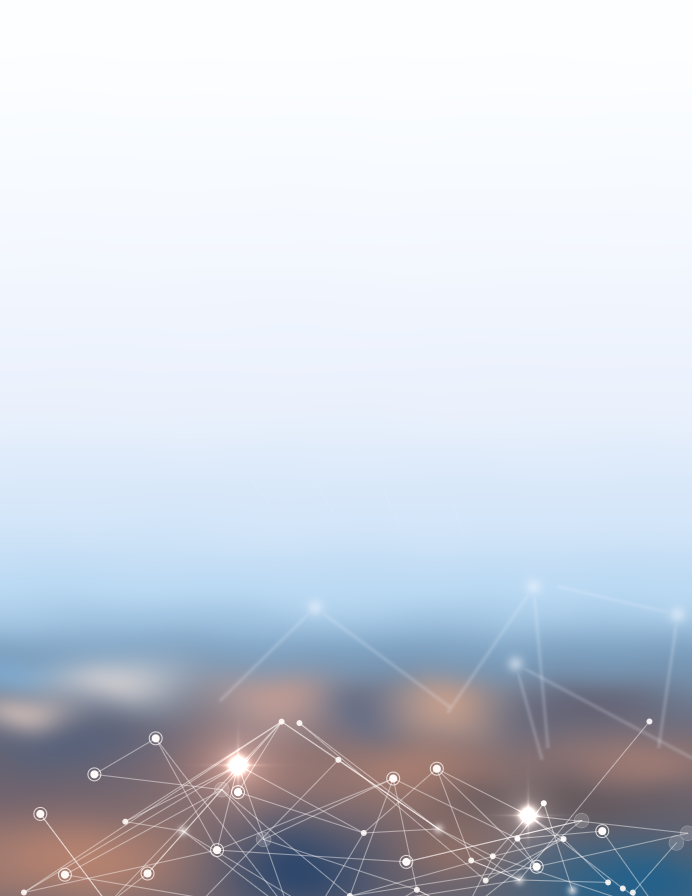
A Shadertoy shader for this background:

```glsl
#define ASPECT 0.773
#define NODE_COUNT 46
#define NODE_TOP 0.20
#define LINE_WIDTH 0.0006
#define LINE_ALPHA 0.46
#define HORIZON 0.265
#define HAZE 0.045
#define WARP 0.012
#define FLARE_LEFT vec2(0.266, 0.146)
#define FLARE_RIGHT vec2(0.590, 0.090)

float hash(float n) {
    n = fract(n * 0.1031 + 0.117);
    n *= n + 33.33;
    return fract(n * (n + n));
}

vec2 gradientAt(vec2 cell) {
    float angle = 6.2832 * hash(cell.x + 57.0 * cell.y);
    return vec2(cos(angle), sin(angle));
}

float gradientNoise(vec2 p) {
    vec2 i = floor(p), f = p - i;
    vec2 u = f * f * f * (f * (f * 6.0 - 15.0) + 10.0);
    vec2 e = vec2(1.0, 0.0);
    float low = mix(dot(gradientAt(i), f), dot(gradientAt(i + e), f - e), u.x);
    float high = mix(dot(gradientAt(i + e.yx), f - e.yx), dot(gradientAt(i + 1.0), f - 1.0), u.x);
    return mix(low, high, u.y);
}

float segmentDistance(vec2 p, vec2 a, vec2 b) {
    vec2 ab = b - a;
    return length(p - a - ab * clamp(dot(p - a, ab) / dot(ab, ab), 0.0, 1.0));
}

// Antialiased coverage of a shape with signed distance d
float cover(float d, float px) { return clamp(0.5 - d / px, 0.0, 1.0); }

float softSpot(float d, float radius) { return exp(-d * d / (radius * radius)); }

void wash(inout vec3 col, vec2 uv, vec2 centre, vec2 radius, vec3 tint) {
    vec2 d = (uv - centre) / radius;
    col = mix(col, tint, 0.92 * exp(-dot(d, d)));
}

vec3 skyColor(float y) {
    vec3 c = mix(vec3(0.50, 0.65, 0.78), vec3(0.73, 0.85, 0.95), smoothstep(0.25, 0.35, y));
    c = mix(c, vec3(0.83, 0.90, 0.975), smoothstep(0.33, 0.43, y));
    c = mix(c, vec3(0.925, 0.948, 0.99), smoothstep(0.40, 0.58, y));
    c = mix(c, vec3(0.965, 0.98, 1.0), smoothstep(0.55, 0.80, y));
    return mix(c, vec3(0.993, 0.997, 1.0), smoothstep(0.75, 1.0, y));
}

// Defocused town, as overlapping washes of colour
vec3 townColor(vec2 uv) {
    vec3 c = mix(vec3(0.42, 0.39, 0.43), vec3(0.46, 0.57, 0.68), smoothstep(0.14, 0.27, uv.y));
    wash(c, uv, vec2(0.05, 0.10), vec2(0.13, 0.04), vec3(0.42, 0.38, 0.43));
    wash(c, uv, vec2(0.12, 0.17), vec2(0.16, 0.035), vec3(0.34, 0.38, 0.48));
    wash(c, uv, vec2(0.00, 0.25), vec2(0.10, 0.02), vec3(0.47, 0.65, 0.80));
    wash(c, uv, vec2(0.03, 0.205), vec2(0.06, 0.02), vec3(0.76, 0.70, 0.69));
    wash(c, uv, vec2(0.17, 0.245), vec2(0.10, 0.030), vec3(0.85, 0.82, 0.82));
    wash(c, uv, vec2(0.12, 0.04), vec2(0.23, 0.055), vec3(0.73, 0.52, 0.44));
    wash(c, uv, vec2(0.35, 0.14), vec2(0.12, 0.055), vec3(0.66, 0.49, 0.46));
    wash(c, uv, vec2(0.40, 0.22), vec2(0.09, 0.04), vec3(0.75, 0.61, 0.58));
    wash(c, uv, vec2(0.60, 0.13), vec2(0.15, 0.055), vec3(0.69, 0.51, 0.45));
    wash(c, uv, vec2(0.53, 0.205), vec2(0.055, 0.035), vec3(0.38, 0.42, 0.52));
    wash(c, uv, vec2(0.65, 0.21), vec2(0.08, 0.035), vec3(0.80, 0.64, 0.56));
    wash(c, uv, vec2(0.85, 0.20), vec2(0.13, 0.035), vec3(0.39, 0.39, 0.46));
    wash(c, uv, vec2(0.92, 0.15), vec2(0.13, 0.03), vec3(0.63, 0.49, 0.46));
    wash(c, uv, vec2(0.78, 0.10), vec2(0.15, 0.035), vec3(0.38, 0.33, 0.34));
    wash(c, uv, vec2(0.65, 0.05), vec2(0.08, 0.035), vec3(0.58, 0.44, 0.40));
    wash(c, uv, vec2(0.43, 0.03), vec2(0.12, 0.055), vec3(0.16, 0.27, 0.42));
    wash(c, uv, vec2(0.92, 0.01), vec2(0.17, 0.05), vec3(0.12, 0.38, 0.55));
    return c;
}

// Nodes spread across the width, denser toward the right
vec2 nodePosition(int i) {
    float n = float(i);
    float x = (n + hash(n + 3.7)) / float(NODE_COUNT);
    return vec2(ASPECT * pow(x, 0.8), NODE_TOP * (pow(hash(n * 5.3 + 11.0), 1.3) * 1.1 - 0.12));
}

float link(vec2 p, vec2 a, vec2 b, float px) {
    return LINE_ALPHA * cover(segmentDistance(p, a, b) - LINE_WIDTH, px);
}

float networkNode(vec2 p, vec2 centre, float kind, float px) {
    float d = length(p - centre);
    if (kind < 0.25) return 0.6 * softSpot(d, 0.0055);
    if (kind < 0.65) return 0.9 * cover(d - 0.0033, px);
    if (kind < 0.90) return max(cover(d - 0.0045, px), 0.75 * cover(abs(d - 0.0072) - 0.0006, px));
    return max(0.16 * cover(d - 0.008, px), 0.3 * cover(abs(d - 0.008) - 0.0006, px));
}

// Blurred peak with two strands falling from it
float softPeak(vec2 p, vec2 top, vec2 left, vec2 right) {
    float strands = softSpot(min(segmentDistance(p, top, left), segmentDistance(p, top, right)), 0.0025);
    return max(0.17 * strands, 0.5 * softSpot(length(p - top), 0.009));
}

float flare(vec2 p, vec2 centre) {
    vec2 d = abs(p - centre);
    float r = length(d);
    float spikes = exp(-min(d.x, d.y) / 0.0015 - r / 0.014);
    return softSpot(r, 0.009) + 0.35 * exp(-r / 0.018) + 0.5 * spikes;
}

void mainImage(out vec4 fragColor, in vec2 fragCoord) {
    vec2 uv = fragCoord / iResolution.xy;
    vec2 p = uv * vec2(ASPECT, 1.0);
    float px = 1.0 / iResolution.y;

    // Sky melting into the town
    float drift = gradientNoise(uv * vec2(6.0, 14.0));
    vec2 warped = uv + WARP * vec2(drift, gradientNoise(uv * vec2(9.0, 12.0) + 20.0));
    vec3 col = skyColor(uv.y + 0.012 * drift);
    col = mix(townColor(warped), col, smoothstep(HORIZON - HAZE, HORIZON + HAZE, warped.y));

    // Faint falling streaks in the sky
    float light = 0.0;
    for (int i = 0; i < 4; i++) {
        float n = float(i);
        vec2 start = vec2(0.277 + 0.076 * n, 0.47 - 0.009 * n);
        light = max(light, 0.3 * link(p, start, start + vec2(0.030 - 0.006 * n, -0.04), px));
    }

    // Out of focus peaks
    light += softPeak(p, vec2(0.352, 0.322), vec2(0.247, 0.219), vec2(0.501, 0.212));
    light += softPeak(p, vec2(0.596, 0.345), vec2(0.501, 0.206), vec2(0.612, 0.167));
    light += softPeak(p, vec2(0.757, 0.314), vec2(0.625, 0.345), vec2(0.736, 0.167));
    light += softPeak(p, vec2(0.576, 0.259), vec2(0.605, 0.154), vec2(0.773, 0.154));
    col = mix(col, vec3(0.94, 0.96, 1.0), min(light, 1.0));

    // Network of nodes and links
    if (uv.y < 0.3) {
        float clearPart = 1.0;
        for (int i = 0; i < NODE_COUNT; i++) {
            float n = float(i);
            vec2 a = nodePosition(i);
            for (int k = 0; k < 2; k++) {
                int j = i + 2 + int(14.0 * hash(n * 2.1 + 31.0 * float(k)));
                if (j < NODE_COUNT) clearPart *= 1.0 - link(p, a, nodePosition(j), px);
            }
            vec2 hub = a.x < 0.43 ? FLARE_LEFT : FLARE_RIGHT;
            if (i % 5 == 0) clearPart *= 1.0 - link(p, a, hub, px);
            clearPart *= 1.0 - networkNode(p, a, hash(n * 7.7 + 2.0), px);
        }
        col = mix(vec3(1.0, 0.98, 0.97), col, clearPart);
    }

    // Bright hubs
    col += vec3(1.0, 0.95, 0.90) * (flare(p, FLARE_LEFT) + flare(p, FLARE_RIGHT));
    fragColor = vec4(clamp(col, 0.0, 1.0), 1.0);
}
```
